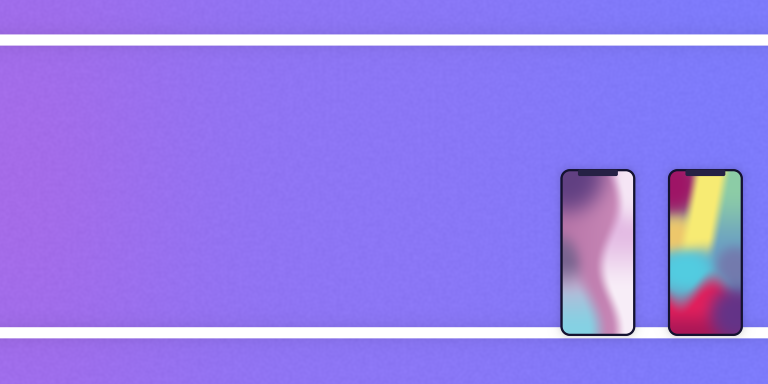
Give the GLSL for this background, as a Shadertoy shader.

```glsl
// Violet-to-blue backdrop with two white rails and a pair of upright handsets.
// Rails and bodies are distance functions; the screens are painted from soft
// elliptical blobs and a wavy fold, and gradient noise gives the paper grain.

vec2 hashGradient(vec2 cell) {
    float angle = 6.2832 * fract(sin(dot(cell, vec2(127.1, 311.7))) * 43758.5);
    return vec2(cos(angle), sin(angle));
}

float gradientNoise(vec2 p) {
    vec2 i = floor(p), f = fract(p);
    vec2 w = f * f * f * (f * (f * 6.0 - 15.0) + 10.0);
    vec2 e = vec2(0.0, 1.0);
    float low = mix(dot(hashGradient(i), f), dot(hashGradient(i + e.yx), f - e.yx), w.x);
    float high = mix(dot(hashGradient(i + e), f - e), dot(hashGradient(i + 1.0), f - 1.0), w.x);
    return mix(low, high, w.y);
}

float roundedBox(vec2 p, vec2 halfSize, float radius) {
    vec2 d = abs(p) - halfSize + radius;
    return length(max(d, 0.0)) + min(max(d.x, d.y), 0.0) - radius;
}

// Antialiased coverage of a signed distance
float cover(float d) {
    float px = 1.0 / iResolution.y;
    return 1.0 - smoothstep(-0.6 * px, 0.6 * px, d);
}

// Blend a soft elliptical spot into a colour
vec3 blob(vec3 base, vec3 tint, vec2 uv, vec2 centre, vec2 size) {
    vec2 d = (uv - centre) / size;
    return mix(base, tint, exp(-dot(d, d) * dot(d, d)));
}

// Mauve silk with a pale, wavy edge on its right
vec3 silkScreen(vec2 uv) {
    float edge = 0.66 + 0.12 * sin(8.0 * uv.y - 4.9);
    vec3 mauve = mix(vec3(0.72, 0.46, 0.66), vec3(0.80, 0.55, 0.73), uv.x);
    vec3 left = blob(mauve, vec3(0.38, 0.25, 0.51), uv, vec2(0.05, 0.98), vec2(0.55, 0.24));
    left = blob(left, vec3(0.47, 0.39, 0.56), uv, vec2(-0.05, 0.42), vec2(0.30, 0.18));
    vec3 mist = mix(vec3(0.52, 0.82, 0.89), vec3(0.77, 0.70, 0.83), smoothstep(0.02, 0.4, uv.y));
    float outsideFold = smoothstep(edge - 0.12, edge - 0.42, uv.x);
    left = mix(left, mist, outsideFold * smoothstep(0.46, 0.22, uv.y));
    vec3 pale = mix(vec3(0.97, 0.93, 0.97), vec3(0.89, 0.73, 0.89), smoothstep(0.25, 0.65, uv.y));
    pale = blob(pale, vec3(0.96, 0.90, 0.96), uv, vec2(0.95, 0.92), vec2(0.22, 0.22));
    return mix(left, pale, smoothstep(edge - 0.09, edge + 0.12, uv.x));
}

// Bright paint clouds crossed by a slanted yellow streak
vec3 paintScreen(vec2 uv) {
    vec3 c = mix(vec3(0.42, 0.63, 0.76), vec3(0.55, 0.80, 0.65), smoothstep(0.5, 0.9, uv.y));
    c = blob(c, vec3(0.62, 0.08, 0.40), uv, vec2(0.05, 0.92), vec2(0.42, 0.22));
    c = blob(c, vec3(0.93, 0.78, 0.42), uv, vec2(0.08, 0.60), vec2(0.35, 0.13));
    float streak = abs(uv.x - 0.16 - 0.42 * uv.y);
    float span = smoothstep(0.42, 0.60, uv.y);
    c = mix(c, vec3(0.97, 0.92, 0.45), span * smoothstep(0.30, 0.12, streak));
    c = blob(c, vec3(0.32, 0.80, 0.88), uv, vec2(0.22, 0.39), vec2(0.42, 0.13));
    c = blob(c, vec3(0.45, 0.48, 0.68), uv, vec2(0.92, 0.42), vec2(0.28, 0.12));
    float rise = 0.26 + 0.07 * sin(7.0 * uv.x - 2.6);
    vec3 ember = mix(vec3(0.88, 0.12, 0.36), vec3(0.67, 0.09, 0.34), smoothstep(0.18, 0.0, uv.y));
    c = mix(c, ember, smoothstep(rise + 0.08, rise - 0.08, uv.y));
    return blob(c, vec3(0.39, 0.20, 0.53), uv, vec2(0.95, 0.12), vec2(0.40, 0.18));
}

void mainImage(out vec4 fragColor, in vec2 fragCoord) {
    vec2 p = fragCoord / iResolution.y;
    float x = fragCoord.x / iResolution.x;

    // Backdrop, pinkest at the middle of the left side
    vec3 col = mix(vec3(0.61, 0.43, 0.93), vec3(0.55, 0.46, 0.96), smoothstep(0.0, 0.5, x));
    col = mix(col, vec3(0.49, 0.48, 0.985), smoothstep(0.4, 1.0, x));
    vec2 glow = (p - vec2(0.0, 0.52)) / vec2(0.38, 0.50);
    col += vec3(0.035, -0.01, -0.02) * exp(-dot(glow, glow));
    col += 0.016 * gradientNoise(p * 105.0) + 0.010 * gradientNoise(p * 47.0);

    // Two full-width rails with a faint shade around them
    for (int i = 0; i < 2; i++) {
        float rail = abs(p.y - mix(0.1333, 0.8958, float(i))) - 0.0145;
        col *= 1.0 - 0.06 * exp(-max(rail, 0.0) * 55.0);
        col = mix(col, vec3(1.0), cover(rail));
    }

    // Handsets: shade, dark frame, lit screen and notch
    for (int i = 0; i < 2; i++) {
        vec2 q = p - vec2(1.557 + 0.280 * float(i), 0.3424);
        float body = roundedBox(q, vec2(0.0977, 0.2174), 0.025);
        col *= 1.0 - 0.10 * exp(-max(body, 0.0) * 110.0);
        col = mix(col, vec3(0.08, 0.07, 0.19), cover(body));
        vec2 uv = q / vec2(0.184, 0.424) + 0.5;
        vec3 screen = i == 0 ? silkScreen(uv) : paintScreen(uv);
        col = mix(col, screen, cover(body + 0.006));
        float notch = roundedBox(q - vec2(0.0, 0.2075), vec2(0.052, 0.0085), 0.005);
        col = mix(col, vec3(0.15, 0.13, 0.27), cover(notch));
    }
    fragColor = vec4(clamp(col, 0.0, 1.0), 1.0);
}
```
